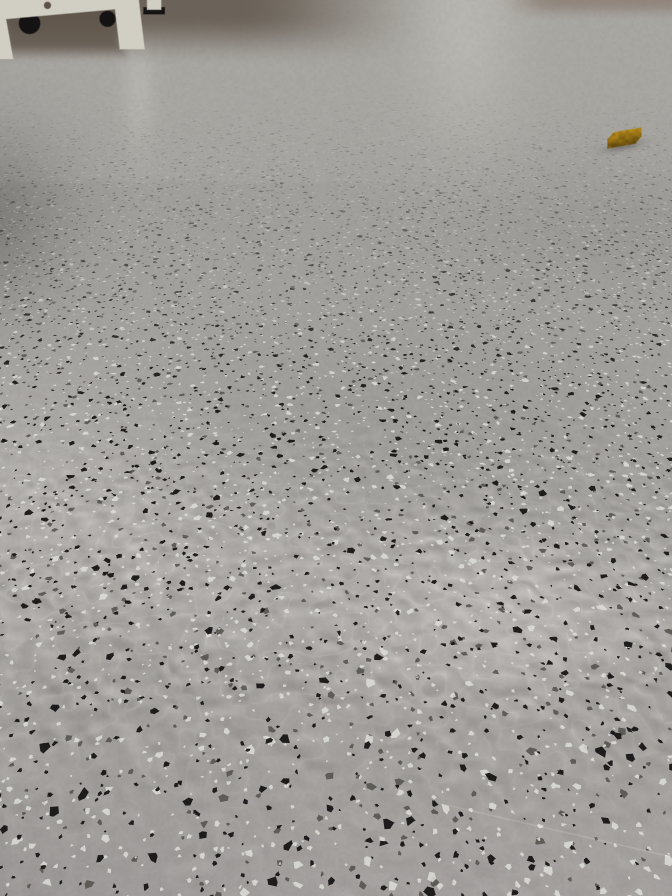
Reproduce this texture procedurally as a Shadertoy shader.

```glsl
const float HORIZON = 1.35;         // height where the floor would vanish
const float FLOOR_TONE = 0.638;
const float EMBOSS_SCALE = 72.0;
const float EMBOSS_STRENGTH = 0.13;
const vec3 FAR_TINT = vec3(1.0, 0.988, 0.957);
const vec3 NEAR_TINT = vec3(1.0, 0.982, 0.972);
const vec3 BLACK_FLAKE = vec3(0.08, 0.07, 0.07);
const vec3 GREY_FLAKE = vec3(0.34, 0.33, 0.31);
const vec3 WHITE_FLAKE = vec3(0.87, 0.87, 0.85);
const vec3 SHADE_BROWN = vec3(0.36, 0.32, 0.28);
const vec3 FRAME_WHITE = vec3(0.82, 0.81, 0.77);
const vec3 OCHRE = vec3(0.56, 0.42, 0.08);

vec2 hash2(vec2 c) {
    vec3 v = fract(c.xyx * vec3(0.1031, 0.1030, 0.0973));
    v += dot(v, v.yzx + 33.33);
    return fract((v.xx + v.yz) * v.zy);
}

float noise(vec2 p) {
    vec2 c = floor(p), f = fract(p);
    f = f * f * (3.0 - 2.0 * f);
    float low = mix(hash2(c).x, hash2(c + vec2(1, 0)).x, f.x);
    float high = mix(hash2(c + vec2(0, 1)).x, hash2(c + 1.0).x, f.x);
    return mix(low, high, f.y);
}

// Coverage of angular flakes, one per grid cell; texel is the pixel footprint
float flakes(vec2 ground, vec2 texel, float cells, float density, float seed) {
    float turn = 0.4 + seed;
    mat2 rot = mat2(cos(turn), sin(turn), -sin(turn), cos(turn));
    vec2 g = rot * ground * cells + 150.0 + 17.0 * seed;
    vec2 cell = floor(g), shape = hash2(cell + 71.3);
    vec2 q = fract(g) - 0.5 - (hash2(cell + 5.7) - 0.5) * 0.52;
    float radius = mix(0.08, 0.21, shape.x * shape.x);
    float coverage = step(hash2(cell + 31.1).y, density);
    for (int i = 0; i < 5; i++) {
        vec2 rnd = hash2(cell + 13.0 * float(i) + 101.0);
        float angle = 6.283 * shape.y + 1.2566 * float(i) + 0.8 * rnd.x;
        vec2 n = vec2(cos(angle), sin(angle));
        float width = length((n * rot) * texel) * cells;
        float edge = dot(q, n) - radius * mix(0.55, 1.25, rnd.y);
        coverage = min(coverage, clamp(0.5 - edge / width, 0.0, 1.0));
    }
    return coverage * min(1.0, 2.4 * radius / (texel.y * cells));
}

float glow(vec2 p, vec2 center, vec2 radius) {
    vec2 q = (p - center) / radius;
    return exp(-dot(q, q));
}

float box(vec2 p, vec2 center, vec2 halfSize) {
    vec2 q = abs(p - center) - halfSize;
    return max(q.x, q.y);
}

float fill(float dist, float soft) {
    return smoothstep(soft, -soft, dist);
}

// Broad light and reflections, with s measured down from the top left
float floorLight(vec2 s) {
    float tone = FLOOR_TONE + 0.018 * smoothstep(0.3, 0.1, s.y);
    tone -= 0.13 * glow(s, vec2(-0.02, 0.24), vec2(0.09, 0.10));
    tone -= 0.035 * glow(s, vec2(0.70, 0.25), vec2(0.22, 0.07));
    tone -= 0.02 * glow(s, vec2(0.42, 0.46), vec2(0.30, 0.10));
    tone += 0.07 * glow(s, vec2(0.57, 0.69), vec2(0.17, 0.09));
    tone += 0.05 * glow(s, vec2(0.02, 0.55), vec2(0.22, 0.14));
    tone += 0.03 * glow(s, vec2(0.28, 0.64), vec2(0.22, 0.10));
    tone += 0.06 * glow(s, vec2(0.52, 0.03), vec2(0.06, 0.13));
    tone += 0.05 * glow(s, vec2(0.155, 0.10), vec2(0.018, 0.07));
    tone -= 0.03 * glow(s, vec2(0.0, 1.0), vec2(0.25, 0.12));
    float step1 = smoothstep(0.198, 0.208, s.y) * smoothstep(0.34, 0.2, s.y);
    return tone - 0.018 * step1 * smoothstep(0.6, 0.2, s.x);
}

void mainImage(out vec4 fragColor, in vec2 fragCoord) {
    float pixel = 1.0 / iResolution.y;
    vec2 s = vec2(fragCoord.x, iResolution.y - fragCoord.y) * pixel;
    float d = HORIZON - 1.0 + s.y;
    vec2 ground = vec2((s.x - 0.375) / d, HORIZON / d);
    vec2 texel = pixel * vec2(1.0 / d, HORIZON / (d * d));

    // Base floor and embossed skin
    vec3 col = floorLight(s) * mix(FAR_TINT, NEAR_TINT, s.y);
    vec2 e = ground * EMBOSS_SCALE + 200.0;
    e += 0.9 * vec2(noise(e * 0.6), noise(e * 0.6 + 40.0));
    float slope = noise(e) - noise(e + vec2(0.15, 0.4));
    float ridge = pow(1.0 - abs(2.0 * noise(e * 0.8 + 9.0) - 1.0), 6.0) - 0.25;
    float sheen = smoothstep(0.38, 0.62, s.y) * mix(1.0, 0.35, smoothstep(0.76, 0.95, s.y));
    col += EMBOSS_STRENGTH * sheen * (slope + 0.3 * ridge);
    col += 0.018 * (noise(s * 330.0) - 0.5);

    // Scattered flakes, fading with distance
    float fade = smoothstep(0.40, 0.82, d);
    float grey = flakes(ground, texel, 55.0, 0.28, 0.3);
    float white = max(flakes(ground, texel, 50.0, 0.38, 1.1), flakes(ground, texel, 82.0, 0.25, 2.3));
    float black = max(flakes(ground, texel, 47.0, 0.40, 0.7), flakes(ground, texel, 78.0, 0.22, 1.9));
    col = mix(col, GREY_FLAKE, grey * fade * 0.9);
    col = mix(col, WHITE_FLAKE, white * fade * 0.85);
    col = mix(col, BLACK_FLAKE, black * fade * 0.93);

    // Thin scratch near the lower right
    float scratch = abs(s.y - 0.892 - 0.23 * (s.x - 0.47));
    col += 0.06 * fill(scratch - 0.0008, pixel) * smoothstep(0.45, 0.55, s.x);

    // Dim reflections along the far edge
    float dim = smoothstep(0.075, 0.015, s.y) * smoothstep(0.49, 0.26, s.x);
    col = mix(col, SHADE_BROWN, 0.8 * dim);
    col = mix(col, vec3(0.50, 0.44, 0.39), 0.6 * smoothstep(0.025, 0.0, s.y) * smoothstep(0.55, 0.62, s.x));

    // White frame, its shadow and casters
    col = mix(col, SHADE_BROWN, 0.75 * fill(box(s, vec2(0.07, 0.025), vec2(0.065, 0.033)), 0.012));
    float caster = min(length(s - vec2(0.033, 0.026)) - 0.012, length(s - vec2(0.120, 0.021)) - 0.009);
    caster = min(caster, box(s, vec2(0.172, 0.012), vec2(0.012, 0.004)));
    col = mix(col, BLACK_FLAKE, fill(caster, pixel));
    float beam = max(s.y - 0.022 + 0.09 * s.x, s.x - 0.135);
    float rightLeg = box(s - vec2(0.12 * s.y, 0.0), vec2(0.141, 0.02), vec2(0.014, 0.035));
    float leftLeg = max(s.x - 0.003 - 0.18 * s.y, s.y - 0.066);
    float frame = min(beam, min(rightLeg, leftLeg));
    frame = min(frame, box(s, vec2(0.172, 0.003), vec2(0.008, 0.008)));
    col = mix(col, FRAME_WHITE, fill(frame, pixel));
    col = mix(col, SHADE_BROWN, fill(length(s - vec2(0.053, 0.006)) - 0.004, pixel));

    // Ochre crumb with a soft shadow
    vec2 c = s - vec2(0.697, 0.154);
    c.y += 0.18 * c.x;
    col *= 1.0 - 0.25 * glow(c, vec2(-0.002, 0.009), vec2(0.020, 0.005));
    float crumb = max(max(abs(c.x) - 0.019, abs(c.y) - 0.0085), abs(c.x + c.y) * 0.7 - 0.0145);
    vec3 crumbColor = OCHRE * (1.0 - 28.0 * c.y + 0.3 * (noise(s * 260.0) - 0.5));
    col = mix(col, crumbColor, fill(crumb, pixel));

    fragColor = vec4(clamp(col, 0.0, 1.0), 1.0);
}
```
